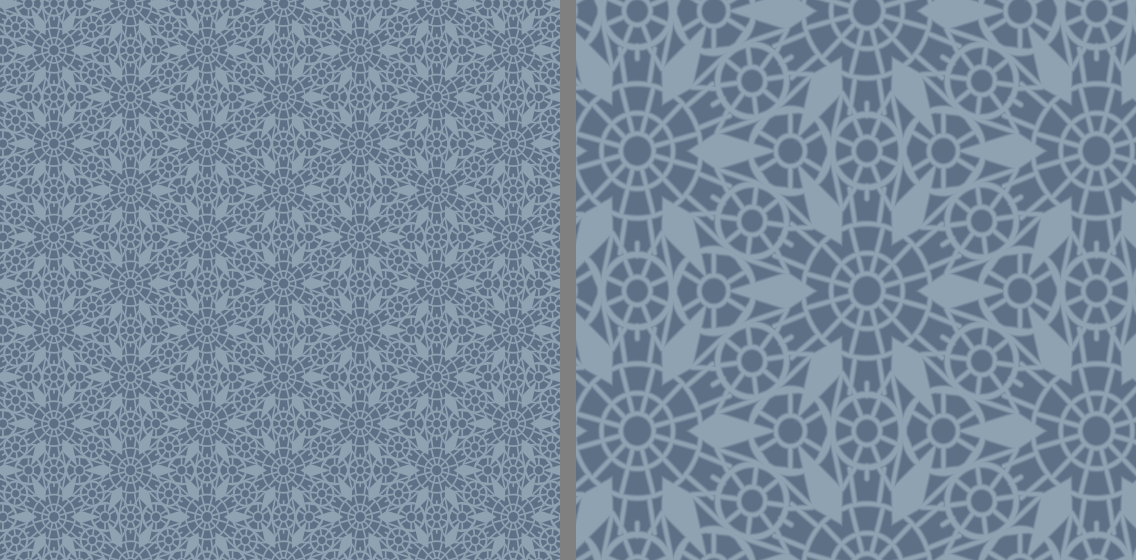
Left, the full canvas; right, a detail of the centre.
Give the GLSL for this pattern, as a WebGL 2 fragment shader.

```glsl
#version 300 es
precision highp float;

uniform vec2 u_resolution;
out vec4 outColor;

const float PI = 3.14159265;
const float ROOT3 = 1.7320508;
const vec3 PALE_BLUE = vec3(0.56, 0.635, 0.70);
const vec3 SLATE_BLUE = vec3(0.37, 0.44, 0.525);
const vec2 REPEAT = vec2(0.2734, 0.16667);
const vec2 ROSETTE_CENTER = vec2(0.5065, 0.4935);
const float LINE = 0.0095;

vec2 polar(float radius, float angle) {
  return radius * vec2(cos(angle), sin(angle));
}

// Nearest center of a hexagonal lattice with vertical spacing 1
vec2 hexCell(vec2 p) {
  vec2 period = vec2(ROOT3, 1.0);
  vec2 a = mod(p + 0.5 * period, period) - 0.5 * period;
  vec2 b = mod(p, period) - 0.5 * period;
  return dot(a, a) < dot(b, b) ? a : b;
}

// Mirror the plane into one wedge, centered on the x axis
vec2 foldWedge(vec2 p, float count, float offset) {
  float sector = 2.0 * PI / count;
  float angle = atan(p.y, p.x) - offset;
  angle = abs(mod(angle + 0.5 * sector, sector) - 0.5 * sector);
  return polar(length(p), angle);
}

float segment(vec2 p, vec2 a, vec2 b, float halfWidth) {
  vec2 ab = b - a;
  float t = clamp(dot(p - a, ab) / dot(ab, ab), 0.0, 1.0);
  return length(p - a - t * ab) - halfWidth;
}

float ring(vec2 p, float radius, float halfWidth) {
  return abs(length(p) - radius) - halfWidth;
}

float spokes(vec2 p, float count, float offset, vec2 span, float halfWidth) {
  vec2 q = foldWedge(p, count, offset);
  return segment(q, vec2(span.x, 0.0), vec2(span.y, 0.0), halfWidth);
}

// Kite lying on the x axis, with its widest point at shoulder
float kite(vec2 p, float start, vec2 shoulder, float tip) {
  p.y = abs(p.y);
  vec2 back = shoulder - vec2(start, 0.0);
  vec2 front = vec2(tip, 0.0) - shoulder;
  float backSide = dot(p - shoulder, normalize(vec2(-back.y, back.x)));
  float frontSide = dot(p - shoulder, normalize(vec2(-front.y, front.x)));
  return max(backSide, frontSide);
}

// Disc, two rings of twelve cells
float rosette(vec2 p) {
  float d = ring(p, 0.062, LINE);
  d = min(d, ring(p, 0.135, LINE));
  d = min(d, ring(p, 0.24, LINE));
  return min(d, spokes(p, 12.0, PI / 12.0, vec2(0.062, 0.24), LINE));
}

// Small wheel of cells between rosettes
float wheel(vec2 p, float count, float offset, float hub, float rim) {
  float d = min(ring(p, hub, LINE), ring(p, rim, LINE * 1.25));
  return min(d, spokes(p, count, offset, vec2(hub, rim), LINE));
}

// Notched tongue and the braces beside it
float tracery(vec2 p) {
  vec2 shoulder = vec2(0.292, 0.094);
  float d = segment(p, vec2(0.24, 0.045), vec2(0.365, 0.065), LINE);
  d = min(d, segment(p, vec2(0.33, 0.0), vec2(0.375, 0.0), LINE));
  d = min(d, segment(p, shoulder, vec2(0.375, 0.04), LINE));
  d = min(d, segment(p, shoulder, vec2(0.46, 0.13), LINE));
  return min(d, segment(p, vec2(0.4, 0.18), vec2(0.5, 0.135), LINE));
}

// Distance to the pale lace, with the wedge axis on x
float lace(vec2 p) {
  vec2 edgeMiddle = vec2(0.5, 0.0);
  vec2 corner = vec2(0.5, 0.5 / ROOT3);
  vec2 kiteAxis = polar(1.0, PI / 6.0);
  vec2 k = vec2(dot(p, kiteAxis), kiteAxis.x * p.y - kiteAxis.y * p.x);
  float d = min(rosette(p), tracery(p));
  d = min(d, kite(k, 0.19, vec2(0.30, 0.068), 0.53));
  d = min(d, wheel(p - edgeMiddle, 8.0, PI / 8.0, 0.05, 0.13));
  return min(d, wheel(p - corner, 6.0, 0.0, 0.055, 0.15));
}

void main() {
  vec2 uv = gl_FragCoord.xy / u_resolution;
  vec2 p = hexCell((uv - ROSETTE_CENTER) / REPEAT * vec2(ROOT3, 1.0));
  vec2 wedge = foldWedge(p.yx, 6.0, 0.0);

  // Soft print edge, never thinner than one sample
  float pixel = 1.0 / (min(u_resolution.x, u_resolution.y) * REPEAT.y);
  float soft = max(0.007, 0.7 * pixel);
  float pale = 1.0 - smoothstep(-soft, soft, lace(wedge));
  outColor = vec4(mix(SLATE_BLUE, PALE_BLUE, pale), 1.0);
}
```
